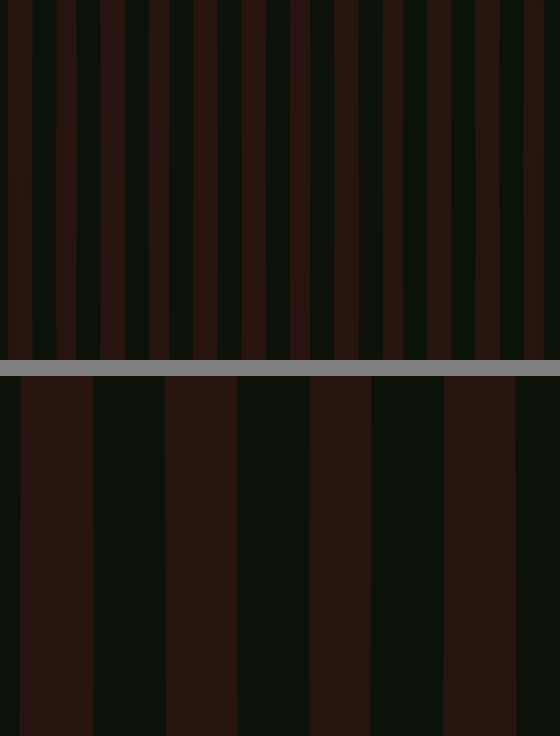
Top: the whole. Bottom: its middle third, enlarged.
A Shadertoy shader for this pattern:

```glsl
// Twelve dark red vertical bars on a near-black green ground.
// Bars snap to a grid of 139 columns, so wide and narrow ones alternate unevenly;
// each edge drifts very slightly with height. Everything wraps in x and y.

#define STRIPES 12.0
#define COLUMNS 139.0
#define GAP 6.0
#define FIRST_EDGE 2.0
#define SNAP_BIAS 0.6
#define EDGE_DRIFT 0.07
#define GROUND_COLOR vec3(0.048, 0.070, 0.040)
#define STRIPE_COLOR vec3(0.152, 0.078, 0.055)

const float TAU = 6.2831853;

// Left edge of a bar, in grid columns; advances by COLUMNS every STRIPES bars
float leftEdge(float index) {
    return FIRST_EDGE + floor(index * COLUMNS / STRIPES + SNAP_BIAS);
}

// Small sideways drift of an edge, periodic in y and in the bar index
float edgeDrift(float index, float y, float side) {
    float phase = mod(index, STRIPES) * 2.4 + side;
    return EDGE_DRIFT * sin(TAU * y + phase);
}

// Antialiased coverage of one bar at column position x
float stripeCoverage(float x, float y, float index, float pixel) {
    float left = leftEdge(index) + edgeDrift(index, y, 0.0);
    float right = leftEdge(index + 1.0) - GAP + edgeDrift(index, y, 1.7);
    float inside = min(x - left, right - x);
    return clamp(inside / pixel + 0.5, 0.0, 1.0);
}

void mainImage(out vec4 fragColor, in vec2 fragCoord) {
    vec2 uv = fragCoord / iResolution.xy;
    float x = uv.x * COLUMNS;
    float pixel = COLUMNS / iResolution.x;

    // Only the nearest bars can cover this point
    float nearest = floor((x - FIRST_EDGE) * STRIPES / COLUMNS);
    float coverage = 0.0;
    for (float offset = -1.0; offset <= 1.0; offset++) {
        coverage = max(coverage, stripeCoverage(x, uv.y, nearest + offset, pixel));
    }

    fragColor = vec4(mix(GROUND_COLOR, STRIPE_COLOR, coverage), 1.0);
}
```
